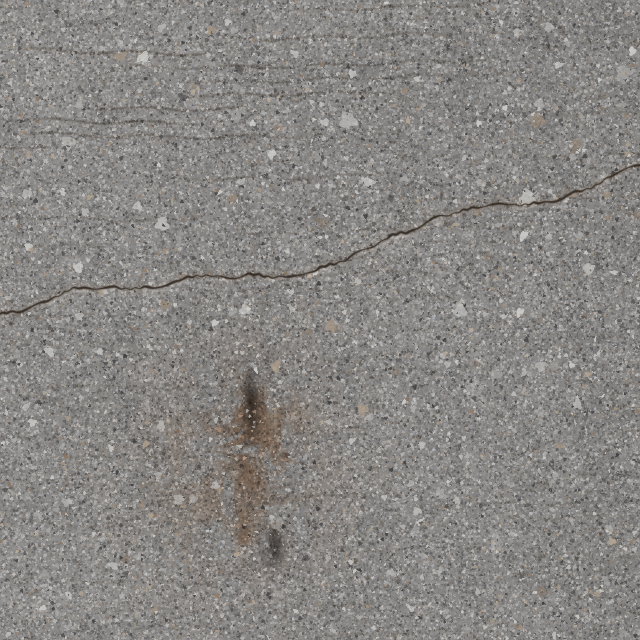
A Shadertoy shader for this texture:

```glsl
// Weathered grey concrete with exposed aggregate, a long thin crack and rust stains.

vec3 hash3(vec2 p) {
    vec3 q = fract(p.xyx * vec3(0.1031, 0.1030, 0.0973));
    q += dot(q, q.yxz + 33.33);
    return fract((q.xxy + q.yzz) * q.zyx);
}

// Smooth mottling in about -1..1 from warped, layered sines.
float mottle(vec2 p) {
    float sum = 0.0, amp = 0.5;
    for (int i = 0; i < 5; i++) {
        p = mat2(0.8, 0.6, -0.6, 0.8) * p * 1.7 + 2.3;
        p += 0.6 * sin(p.yx * 1.3);
        sum += amp * sin(p.x) * sin(p.y);
        amp *= 0.75;
    }
    return sum;
}

// Scattered irregular stones: x is coverage, yzw are random values of the stone.
vec4 grains(vec2 uv, float scale, float density, float size) {
    vec2 p = uv * scale;
    float edge = 0.6 * scale / iResolution.y;
    vec4 top = vec4(0.0);
    for (int j = -1; j <= 1; j++)
    for (int i = -1; i <= 1; i++) {
        vec2 cell = floor(p) + vec2(i, j);
        vec3 place = hash3(cell + scale * 7.0);
        if (place.z > density) continue;
        vec3 form = hash3(cell + scale * 3.0 + 91.7);
        vec2 d = p - cell - 0.15 - 0.7 * place.xy;
        float turn = form.x * 6.283;
        d = mat2(cos(turn), sin(turn), -sin(turn), cos(turn)) * d;
        d.y *= 1.0 + 1.3 * form.y * form.y;
        float a = atan(d.y, d.x);
        float radius = size * (0.4 + 0.6 * form.z * form.z);
        radius *= 1.0 + 0.18 * sin(3.0 * a + place.x * 40.0) + 0.10 * sin(5.0 * a + place.y * 40.0);
        float cover = smoothstep(edge, -edge, length(d) - radius);
        if (cover > top.x) top = vec4(cover, hash3(cell + scale * 5.0 + 17.3));
    }
    return top;
}

// Stone colours: mostly pale, some tan, some nearly black.
vec3 stoneColor(vec3 rnd, float darkShare) {
    vec3 pale = mix(vec3(0.62, 0.61, 0.60), vec3(0.82, 0.82, 0.81), rnd.y);
    vec3 tan_ = mix(vec3(0.52, 0.43, 0.35), vec3(0.74, 0.68, 0.60), rnd.y);
    vec3 dark = mix(vec3(0.22, 0.22, 0.23), vec3(0.38, 0.36, 0.35), rnd.y);
    vec3 color = rnd.z < 0.2 ? tan_ : pale;
    return rnd.x < darkShare ? dark : color;
}

float crackHeight(float x) {
    float y = 0.508 + 0.040 * smoothstep(0.0, 0.13, x) + 0.020 * smoothstep(0.22, 0.31, x);
    y += 0.111 * mix(clamp((x - 0.45) / 0.3, 0.0, 1.0), smoothstep(0.45, 0.75, x), 0.4);
    y += 0.067 * smoothstep(0.83, 1.03, x);
    return y + 0.0022 * sin(47.0 * x + 2.0 * sin(19.0 * x)) + 0.0016 * sin(113.0 * x + 1.0)
             + 0.0011 * sin(271.0 * x + 3.0 * sin(61.0 * x));
}

// Soft elliptical spot, broken up by the mottling.
float smudge(vec2 uv, vec2 center, vec2 radii, float breakup) {
    vec2 d = (uv - center) / radii;
    return exp(-dot(d, d)) * smoothstep(-0.35, 0.6, breakup + 0.2);
}

void mainImage(out vec4 fragColor, in vec2 fragCoord) {
    vec2 uv = fragCoord / iResolution.y;
    float px = 1.0 / iResolution.y;
    float broad = mottle(uv * 2.5), patchy = mottle(uv * 22.0 + 5.0);

    // Cement paste with two sizes of sand
    vec3 color = vec3(0.535, 0.527, 0.519) + 0.018 * broad + 0.025 * patchy;
    color += 0.015 * (1.0 - 2.0 * uv.x);
    vec4 sand = grains(uv, 250.0, 1.0, 0.75);
    color += sand.x * (sand.y - 0.5) * 0.28;
    sand = grains(uv, 150.0, 0.8, 0.55);
    color += sand.x * ((sand.y - 0.47) * 0.26 + (sand.z - 0.5) * vec3(0.03, 0.0, -0.03));

    // Faint broken trowel lines, strongest at the upper left
    float rows = uv.y * 46.0 + 0.35 * sin(uv.x * 5.0) + 0.12 * sin(uv.x * 43.0 + uv.y * 9.0);
    vec3 rowRnd = hash3(vec2(floor(rows), 4.0));
    float line = smoothstep(0.0022 + px, 0.0003, abs(fract(rows) - 0.5) / 46.0);
    line *= smoothstep(0.0, 0.8, sin(uv.x * (4.0 + 5.0 * rowRnd.x) + 6.283 * rowRnd.y) + 0.4 * patchy);
    line *= mix(0.25, 1.0, smoothstep(0.45, 0.95, uv.y) * smoothstep(0.9, 0.2, uv.x));
    color -= line * vec3(0.12, 0.13, 0.14);

    // Rust and dark oil marks soak into the paste
    float rust = smudge(uv, vec2(0.405, 0.32), vec2(0.05, 0.08), patchy)
               + 0.6 * smudge(uv, vec2(0.37, 0.26), vec2(0.13, 0.15), patchy)
               + 0.8 * smudge(uv, vec2(0.38, 0.165), vec2(0.012, 0.03), patchy + 0.3);
    float oil = smudge(uv, vec2(0.393, 0.37), vec2(0.011, 0.055), patchy + 0.3)
              + smudge(uv, vec2(0.427, 0.145), vec2(0.017, 0.03), patchy + 0.2);
    color *= mix(vec3(1.0), vec3(0.78, 0.62, 0.49), min(rust, 1.0) * 0.75);
    color *= 1.0 - 0.5 * min(oil, 1.0);

    // Aggregate from large worn stones down to bright and dark specks
    vec4 stone = grains(uv, 15.0, 0.28, 0.2);
    color = mix(color, stoneColor(stone.yzw, 0.0) + 0.03 * patchy, stone.x * (0.3 + 0.5 * stone.z));
    stone = grains(uv, 34.0, 0.3, 0.27);
    color = mix(color, stoneColor(stone.yzw, 0.08), stone.x * (0.35 + 0.55 * stone.z));
    stone = grains(uv, 75.0, 0.36, 0.29);
    vec3 speck = stoneColor(stone.yzw, 0.27) * mix(vec3(1.0), vec3(0.85, 0.65, 0.5), min(rust, 1.0) * 0.6);
    color = mix(color, speck, stone.x * 0.85);
    stone = grains(uv, 125.0, 0.3, 0.38);
    color = mix(color, stoneColor(stone.yzw, 0.3), stone.x * 0.8);

    // Crack with a brown rim and a pale chipped lower lip
    float slope = (crackHeight(uv.x + 0.002) - crackHeight(uv.x - 0.002)) / 0.004;
    float offset = (uv.y - crackHeight(uv.x)) / sqrt(1.0 + slope * slope);
    float width = 0.0013 + 0.0006 * sin(uv.x * 31.0 + 2.0 * sin(uv.x * 83.0));
    color = mix(color, vec3(0.47, 0.40, 0.33), 0.45 * exp(-abs(offset) / 0.003));
    color += 0.10 * exp(-pow((offset + 0.005) / 0.002, 2.0)) * smoothstep(0.0, 0.7, patchy + 0.2);
    color = mix(color, vec3(0.19, 0.16, 0.13), 0.9 * smoothstep(width + px, width - px, abs(offset)));

    fragColor = vec4(clamp(color, 0.0, 1.0), 1.0);
}
```
